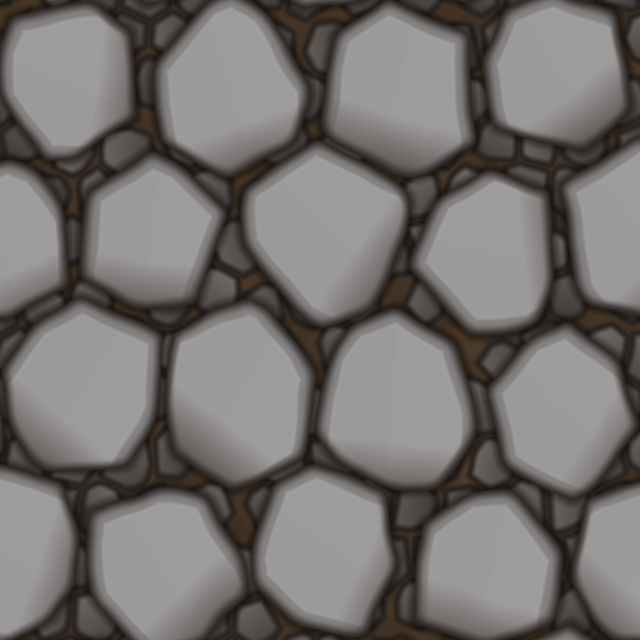
Give the GLSL for this texture, as a WebGL 1 fragment shader.

```glsl
precision highp float;
// Cobbled ground: staggered rows of large bevelled grey stones over small
// dark pebbles and brown mud. Every stone is a convex shape carved by random
// facets and by the bisectors to its neighbours, then shaded by edge distance.

uniform vec2 u_resolution;

const float TAU = 6.2832;
const int FACETS = 7;

const vec3 TOP_GREY    = vec3(0.615, 0.605, 0.605);
const vec3 BEVEL_GREY  = vec3(0.510, 0.500, 0.500);
const vec3 SHADE_GREY  = vec3(0.370, 0.350, 0.340);
const vec3 PEBBLE_GREY = vec3(0.345, 0.325, 0.310);
const vec3 MUD_BROWN   = vec3(0.275, 0.210, 0.150);
const vec3 CREVICE     = vec3(0.165, 0.140, 0.125);

struct Stone {
  vec2 cell;      // grid cell that owns the stone
  vec2 local;     // position relative to its centre
  vec2 shadeDir;  // side that falls into shade
  float outer;    // signed distance to the outline
  float inner;    // signed distance to the flat top
};

float hash(vec2 p) {
  return fract(sin(dot(p, vec2(127.1, 311.7))) * 43758.5453);
}

float noise(vec2 p) {
  vec2 i = floor(p), f = fract(p);
  f = f * f * (3.0 - 2.0 * f);
  return mix(mix(hash(i), hash(i + vec2(1, 0)), f.x),
             mix(hash(i + vec2(0, 1)), hash(i + vec2(1, 1)), f.x), f.y);
}

float smoothMax(float a, float b, float k) {
  float h = max(k - abs(a - b), 0.0) / k;
  return max(a, b) + 0.25 * h * h * k;
}

// Centre of a stone; every other row is shifted by half a cell.
vec2 stoneCentre(vec2 cell, float jitter) {
  vec2 offset = vec2(hash(cell + 3.7), hash(cell + 9.2)) - 0.5;
  return cell + vec2(0.5 * mod(cell.y, 2.0), 0.5) + jitter * offset;
}

// Cuts the stone by one plane; the bevel narrows on the shaded side.
void cutFacet(inout Stone s, vec2 normal, float reach, float bevel) {
  float d = dot(s.local, normal) - reach;
  float facing = smoothstep(0.1, 0.8, dot(normal, s.shadeDir));
  s.outer = smoothMax(s.outer, d, 0.04);
  s.inner = max(s.inner, d + bevel * (1.0 - 0.8 * facing));
}

Stone carveStone(vec2 p, vec2 cell, float jitter, vec2 sizes, float gap, float bevel) {
  vec2 centre = stoneCentre(cell, jitter);
  float shadeAngle = mix(-2.4, 0.5, hash(cell + 21.3));
  Stone s = Stone(cell, p - centre, vec2(cos(shadeAngle), sin(shadeAngle)), -9.0, -9.0);
  float size = mix(sizes.x, sizes.y, hash(cell + 5.1));
  float turn = hash(cell + 14.6);
  // Random facets, slightly taller than wide
  for (int i = 0; i < FACETS; i++) {
    vec2 seed = cell + 1.37 * float(i);
    float angle = TAU * (float(i) + turn + 0.7 * hash(seed + 31.0)) / float(FACETS);
    vec2 normal = vec2(cos(angle), sin(angle));
    float reach = size * mix(0.9, 1.12, hash(seed + 47.0));
    cutFacet(s, normal, reach * (1.0 + 0.12 * normal.y * normal.y), bevel);
  }
  // Keep clear of the neighbours
  for (int y = -1; y <= 1; y++) {
    for (int x = -1; x <= 1; x++) {
      if (x == 0 && y == 0) continue;
      vec2 toward = stoneCentre(cell + vec2(x, y), jitter) - centre;
      float span = length(toward);
      cutFacet(s, toward / span, 0.5 * span - gap, bevel);
    }
  }
  return s;
}

// The stone closest to p, with p measured in cells.
Stone nearestStone(vec2 p, float jitter, vec2 sizes, float gap, float bevel) {
  Stone best;
  best.outer = 9.0;
  for (int y = -1; y <= 1; y++) {
    for (int x = -1; x <= 1; x++) {
      Stone s = carveStone(p, floor(p) + vec2(x, y), jitter, sizes, gap, bevel);
      if (s.outer < best.outer) best = s;
    }
  }
  return best;
}

vec3 shadeGround(vec2 p, Stone pebble) {
  vec3 mud = MUD_BROWN * mix(0.85, 1.1, noise(p * 40.0));
  vec3 body = PEBBLE_GREY * mix(0.88, 1.08, hash(pebble.cell + 2.9));
  body *= 1.0 - 0.45 * dot(pebble.local, pebble.shadeDir);
  mud = mix(CREVICE, mud, smoothstep(0.0, 0.11, pebble.outer));
  body = mix(CREVICE, body, smoothstep(0.0, 0.14, -pebble.outer));
  return mix(body, mud, smoothstep(-0.015, 0.015, pebble.outer));
}

vec3 shadeStone(Stone s) {
  float across = dot(s.local, vec2(-s.shadeDir.y, s.shadeDir.x));
  float plane = smoothstep(-0.02, 0.02, across + 0.3 * s.local.x);
  vec3 top = TOP_GREY + 0.008 * (plane - 0.5);
  vec3 face = mix(top, BEVEL_GREY, smoothstep(-0.012, 0.016, s.inner));
  face += 0.015 * exp(-pow(s.inner / 0.014, 2.0));
  // Long falloff into shade, then the dark rounded rim
  float start = mix(0.16, 0.24, hash(s.cell + 63.0));
  float shade = clamp((dot(s.local, s.shadeDir) - start) / 0.32, 0.0, 1.0);
  face = mix(face, SHADE_GREY, shade);
  return mix(CREVICE, face, smoothstep(-0.01, 0.075, -s.outer));
}

void main() {
  vec2 p = gl_FragCoord.xy / min(u_resolution.x, u_resolution.y);
  vec2 warp = vec2(noise(p * 18.0), noise(p * 18.0 + 40.0)) - 0.5;
  p += 0.008 * warp;

  Stone pebble = nearestStone(p * 12.3 + 50.0, 0.45, vec2(0.38, 0.5), 0.04, 0.1);
  Stone stone = nearestStone(p * 4.0, 0.16, vec2(0.42, 0.5), 0.012, 0.1);

  vec3 ground = shadeGround(p, pebble);
  ground *= mix(0.6, 1.0, smoothstep(0.0, 0.06, stone.outer));
  vec3 colour = mix(shadeStone(stone), ground, smoothstep(-0.01, 0.01, stone.outer));
  gl_FragColor = vec4(colour, 1.0);
}
```
